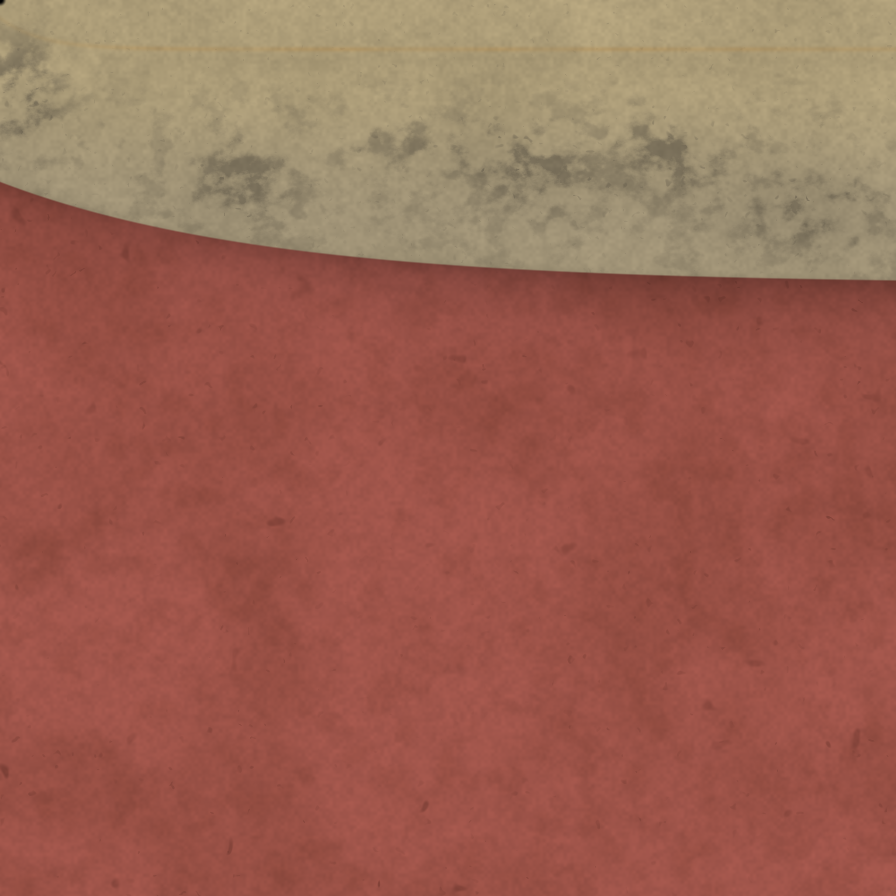
This texture is drawn by a Shadertoy shader. Its source:

```glsl
// Weathered red plaster wall beneath a curved, stained cream stone ledge.

const vec3 RED_LIGHT = vec3(0.635, 0.337, 0.296);
const vec3 RED_DARK = vec3(0.555, 0.288, 0.242);
const vec3 RED_SPOT = vec3(0.43, 0.215, 0.18);
const vec3 CREAM_TOP = vec3(0.685, 0.622, 0.475);
const vec3 CREAM_LOW = vec3(0.632, 0.580, 0.467);
const vec3 STAIN = vec3(0.42, 0.385, 0.315);
const vec3 OCHRE = vec3(0.70, 0.57, 0.36);
const float EDGE_BASE = 0.683;    // ledge height far to the right
const float EDGE_RISE = 0.114;    // extra height at the left side
const float EDGE_DECAY = 3.35;
const float CREASE_Y = 0.945;
const float SHADOW_DEPTH = 0.20;
const float SHADOW_WIDTH = 0.045;
const float GRAIN = 0.055;

float hash(vec2 p) {
    vec3 q = fract(vec3(p.xyx) * 0.1031);
    q += dot(q, q.yzx + 33.33);
    return fract((q.x + q.y) * q.z);
}

float noise(vec2 p) {
    vec2 i = floor(p), f = fract(p);
    f = f * f * (3.0 - 2.0 * f);
    return mix(mix(hash(i), hash(i + vec2(1, 0)), f.x),
               mix(hash(i + vec2(0, 1)), hash(i + vec2(1, 1)), f.x), f.y);
}

float fbm(vec2 p) {
    float sum = 0.0, amp = 0.5;
    for (int i = 0; i < 5; i++) {
        sum += amp * noise(p);
        p = mat2(1.6, 1.2, -1.2, 1.6) * p + 17.3;
        amp *= 0.5;
    }
    return sum / 0.96875;
}

// Irregular dots, at most one per cell
float specks(vec2 p, float cells, float density) {
    vec2 g = p * cells;
    g += 0.5 * vec2(noise(g * 2.5), noise(g * 2.5 + 41.0));
    vec2 id = floor(g);
    vec2 center = 0.3 + 0.4 * vec2(hash(id + 7.1), hash(id + 19.7));
    float radius = mix(0.10, 0.28, hash(id + 53.0));
    float dot_ = 1.0 - smoothstep(radius * 0.3, radius, length(fract(g) - center));
    return dot_ * step(hash(id + 91.0), density) * (0.4 + 0.6 * hash(id + 3.0));
}

// Soft elliptical patch
float patchAt(vec2 p, vec2 center, vec2 size) {
    vec2 d = (p - center) / size;
    return exp(-dot(d, d));
}

vec3 redWall(vec2 p, float below) {
    float mottle = fbm(p * 7.0 + 3.0);
    float fine = fbm(p * 38.0 + 11.0);
    float tone = 0.55 * smoothstep(0.42, 0.75, mottle) + 0.4 * smoothstep(0.42, 0.8, fine);
    tone += 0.30 * patchAt(p, vec2(0.50, 0.54), vec2(0.10, 0.06));
    tone += 0.30 * patchAt(p, vec2(0.27, 0.53), vec2(0.06, 0.04));
    tone += 0.25 * patchAt(p, vec2(0.72, 0.55), vec2(0.12, 0.10));
    vec3 col = mix(RED_LIGHT, RED_DARK, clamp(tone, 0.0, 1.0));

    // Scattered pits and dirt
    float dirt = 0.45 * specks(p, 24.0, 0.10) + 0.28 * specks(p + 5.0, 65.0, 0.16);
    dirt *= 0.4 + smoothstep(0.35, 0.65, mottle);
    col = mix(col, RED_SPOT, clamp(dirt, 0.0, 0.6));

    // Contact shadow under the ledge
    float shade = SHADOW_DEPTH * exp(-below / SHADOW_WIDTH) + 0.07 * exp(-below / 0.012);
    return col * (1.0 - shade * mix(0.65, 1.0, smoothstep(0.0, 0.6, p.x)));
}

vec3 creamLedge(vec2 p, float above) {
    float mottle = fbm(p * 9.0 + 23.0);
    float fine = fbm(p * vec2(45.0, 55.0) + 31.0);
    float height = smoothstep(0.74, 0.93, p.y - 0.03 * exp(-p.x * 8.0));
    vec3 col = mix(CREAM_LOW, CREAM_TOP, height);
    col *= 0.94 + 0.12 * mottle;

    // Grey stains along the face and in the left corner
    float area = patchAt(p, vec2(0.75, 0.825), vec2(0.06, 0.045))
               + patchAt(p, vec2(0.90, 0.765), vec2(0.075, 0.04))
               + patchAt(p, vec2(0.60, 0.80), vec2(0.06, 0.04))
               + patchAt(p, vec2(0.27, 0.795), vec2(0.06, 0.045))
               + 0.7 * patchAt(p, vec2(0.50, 0.835), vec2(0.10, 0.03))
               + 1.2 * patchAt(p, vec2(0.025, 0.90), vec2(0.045, 0.06));
    float stain = area * (0.12 + 0.65 * smoothstep(0.38, 0.72, fine));
    float face = 1.0 - 0.75 * smoothstep(0.86, 0.94, p.y);
    stain += 0.22 * face * smoothstep(0.52, 0.75, fine);
    stain += (0.15 + 0.5 * area) * face * specks(p, 58.0, 0.28);
    stain += 0.2 * specks(p + 2.0, 105.0, 0.15);
    col = mix(col, STAIN, clamp(stain, 0.0, 0.75));

    // Ochre crease, bending up into the left corner
    float crease = p.y - CREASE_Y - 0.035 * exp(-p.x * 22.0);
    float reach = smoothstep(0.0, 0.18, p.x);
    float streak = 0.6 + 0.4 * noise(p * vec2(18.0, 90.0));
    col = mix(col, OCHRE, exp(-pow(crease / 0.0028, 2.0)) * streak * mix(0.2, 0.6, reach));
    col *= 1.0 - 0.04 * reach * exp(-abs(crease + 0.012) / 0.015);
    col *= 1.0 + 0.035 * patchAt(p, vec2(0.07, 0.925), vec2(0.08, 0.025));
    return col * (1.0 - 0.07 * exp(-above / 0.006));
}

void mainImage(out vec4 fragColor, in vec2 fragCoord) {
    vec2 p = fragCoord / iResolution.xy;
    float edge = EDGE_BASE + EDGE_RISE * exp(-EDGE_DECAY * p.x);
    float d = p.y - edge;
    float aa = 1.2 / iResolution.y;
    vec3 col = mix(redWall(p, max(-d, 0.0)), creamLedge(p, max(d, 0.0)), smoothstep(-aa, aa, d));
    col *= 1.0 + GRAIN * (noise(p * 260.0) + noise(p * 130.0 + 9.0) - 1.0);
    col *= smoothstep(0.002, 0.008, length(p - vec2(0.0, 1.0)));  // dark corner nick
    fragColor = vec4(clamp(col, 0.0, 1.0), 1.0);
}
```
